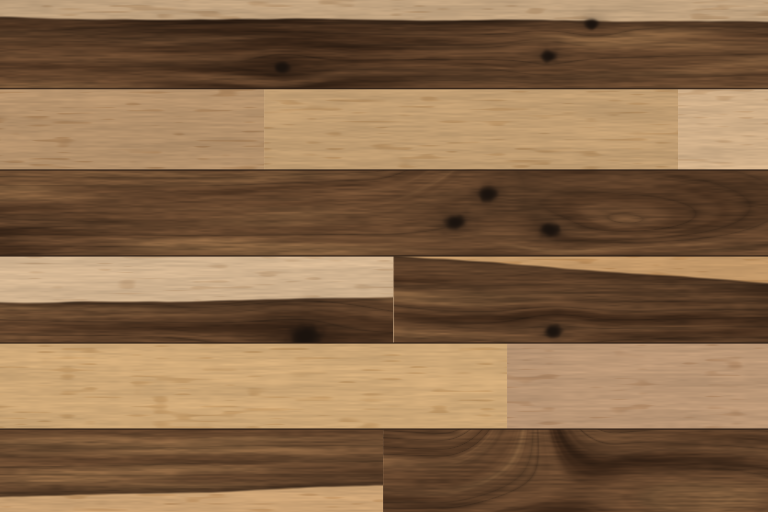
Write a WebGL 2 fragment shader that draws this texture.

```glsl
#version 300 es
precision highp float;
// Walnut and sapwood plank floor: six rows of boards with grain, knots and seams.
uniform vec2 u_resolution;
out vec4 fragColor;

const float SEAMS[5] = float[](0.173, 0.332, 0.5, 0.67, 0.838);

// Each board: row, left end, sapwood line at x = 0, slope of that line.
// Sapwood lies above a positive line and below a negative one.
const int BOARDS = 11;
const vec4 BOARD[BOARDS] = vec4[](
  vec4(0, 0, 0.036, 0.004),
  vec4(1, 0, 3, 0), vec4(1, 0.516, 3, 0), vec4(1, 1.324, 3, 0),
  vec4(2, 0, -3, 0),
  vec4(3, 0, 0.592, -0.013), vec4(3, 0.768, 0.442, 0.075),
  vec4(4, 0, 3, 0), vec4(4, 0.99, 3, 0),
  vec4(5, 0, -0.972, -0.03), vec4(5, 0.748, -3, 0));
const vec3 SAPWOOD[BOARDS] = vec3[](
  vec3(0.76, 0.64, 0.50),
  vec3(0.71, 0.57, 0.42), vec3(0.75, 0.61, 0.44), vec3(0.81, 0.68, 0.53),
  vec3(0.75, 0.60, 0.44),
  vec3(0.82, 0.70, 0.56), vec3(0.77, 0.60, 0.41),
  vec3(0.80, 0.65, 0.46), vec3(0.72, 0.58, 0.45),
  vec3(0.79, 0.63, 0.45), vec3(0.75, 0.60, 0.44));

// Knots: centre and size.
const int KNOTS = 8;
const vec3 KNOT[KNOTS] = vec3[](
  vec3(0.551, 0.132, 0.011), vec3(1.072, 0.110, 0.011), vec3(1.156, 0.047, 0.010),
  vec3(0.953, 0.379, 0.014), vec3(0.889, 0.434, 0.014), vec3(1.074, 0.449, 0.014),
  vec3(1.080, 0.647, 0.012), vec3(0.596, 0.657, 0.022));

const vec3 HEART_DARK = vec3(0.24, 0.155, 0.095);
const vec3 HEART_MID = vec3(0.39, 0.27, 0.175);
const vec3 HEART_LIGHT = vec3(0.53, 0.385, 0.25);
const vec3 KNOT_COLOR = vec3(0.10, 0.07, 0.05);
const vec3 SEAM_COLOR = vec3(0.17, 0.115, 0.08);

float hash(vec2 p) {
  return fract(sin(dot(p, vec2(127.1, 311.7))) * 43758.5453);
}

float noise(vec2 p) {
  vec2 i = floor(p), f = fract(p);
  f = f * f * (3.0 - 2.0 * f);
  return mix(mix(hash(i), hash(i + vec2(1, 0)), f.x),
             mix(hash(i + vec2(0, 1)), hash(i + vec2(1, 1)), f.x), f.y);
}

float fbm(vec2 p) {
  float sum = 0.0, gain = 0.5;
  for (int i = 0; i < 4; i++) {
    sum += gain * noise(p);
    p = p * 2.1 + 17.3;
    gain *= 0.5;
  }
  return sum / 0.9375;
}

float rowAt(float y) {
  float row = 0.0;
  for (int i = 0; i < 5; i++) row += step(SEAMS[i], y);
  return row;
}

int boardAt(float row, float x) {
  int id = 0;
  for (int i = 0; i < BOARDS; i++)
    if (BOARD[i].x == row && x >= BOARD[i].y) id = i;
  return id;
}

// Bends the grain around the knots of one row; z collects their darkness.
vec3 bendAroundKnots(vec2 p, float row) {
  vec3 bent = vec3(p, 0.0);
  for (int i = 0; i < KNOTS; i++) {
    if (rowAt(KNOT[i].y) != row) continue;
    vec2 d = (p - KNOT[i].xy) / KNOT[i].z;
    float wobble = 0.7 + 0.6 * noise(p * 90.0);
    float r2 = dot(d * vec2(0.72, 1.0), d * vec2(0.72, 1.0)) * wobble;
    bent.y -= 0.8 * d.y * KNOT[i].z * exp(-dot(d * vec2(0.14, 0.3), d * vec2(0.14, 0.3)));
    bent.z = max(bent.z, 0.72 * exp(-r2 * r2) + 0.25 * exp(-0.3 * r2));
  }
  return bent;
}

// Turns straight grain into nested arches around a centre.
float archedGrain(vec2 p, vec2 centre, float amount) {
  float arch = length((p - centre) * vec2(0.27, 1.0));
  return mix(p.y, centre.y + arch, amount * smoothstep(-0.5, -0.15, p.x - centre.x));
}

vec3 heartwood(vec2 p, float grainY, float fibre, float seed) {
  float bands = fbm(vec2(p.x * 1.7, grainY * 30.0) + seed);
  float ridge = 1.0 - abs(2.0 * noise(vec2(p.x * 1.1, grainY * 62.0) + seed * 2.0) - 1.0);
  vec3 color = mix(HEART_DARK, HEART_MID, smoothstep(0.15, 0.52, bands));
  color = mix(color, HEART_LIGHT, smoothstep(0.48, 0.82, bands));
  color *= 1.0 - 0.2 * pow(ridge, 5.0);
  return color * (1.0 + 0.36 * fibre);
}

vec3 sapwood(vec3 base, vec2 p, float fibre, float seed) {
  float bands = fbm(vec2(p.x * 2.0, p.y * 34.0) + seed) - 0.5;
  float pores = smoothstep(0.68, 0.95, noise(vec2(p.x * 22.0, p.y * 170.0) + seed));
  return base * (1.0 + 0.12 * bands + 0.13 * fibre) - pores * vec3(0.05, 0.06, 0.065);
}

float lineMask(float dist, float halfWidth, float pixel) {
  return 1.0 - smoothstep(halfWidth - 0.5 * pixel, halfWidth + pixel, abs(dist));
}

void main() {
  float pixel = 1.0 / u_resolution.y;
  vec2 p = vec2(gl_FragCoord.x, u_resolution.y - gl_FragCoord.y) * pixel;
  float row = rowAt(p.y);
  int id = boardAt(row, p.x);
  vec4 board = BOARD[id];
  float seed = 7.3 * float(id) + 3.0;

  // Grain direction and fine fibres
  vec3 bent = bendAroundKnots(p, row);
  bent.y += 0.045 * (noise(vec2(p.x * 2.2, p.y * 5.0) + seed) - 0.5);
  float grainY = bent.y;
  if (id == 4) grainY = archedGrain(bent.xy, vec2(1.22, 0.43), 0.7);
  if (id == 10) grainY = archedGrain(bent.xy, vec2(1.36, 0.957), 1.0);
  float fibre = 0.6 * noise(vec2(p.x * 13.0, p.y * 240.0) + seed)
              + 0.4 * noise(vec2(p.x * 45.0, p.y * 330.0)) - 0.5;

  // Sapwood against heartwood, with a darker rim along the heart
  float sapLine = abs(board.z) + board.w * p.x + 0.009 * (fbm(vec2(p.x * 5.0, seed)) - 0.5);
  float sapDist = sign(board.z) * (sapLine - p.y);
  vec3 heart = heartwood(p, grainY, fibre, seed);
  heart *= 1.0 - 0.28 * exp(-abs(sapDist) * 90.0);
  vec3 sap = sapwood(SAPWOOD[id], p, fibre, seed);
  vec3 color = mix(heart, sap, smoothstep(-0.003, 0.003, sapDist));
  color = mix(color, KNOT_COLOR, bent.z);

  // Board ends and row seams
  if (board.y > 0.0) {
    float pale = row == 3.0 ? 0.6 : 0.12;
    color = mix(color, SAPWOOD[5], pale * lineMask(p.x - board.y, 0.001, pixel));
  }
  for (int i = 0; i < 5; i++)
    color = mix(color, SEAM_COLOR, 0.75 * lineMask(p.y - SEAMS[i], 0.001, pixel));
  fragColor = vec4(color, 1.0);
}
```
